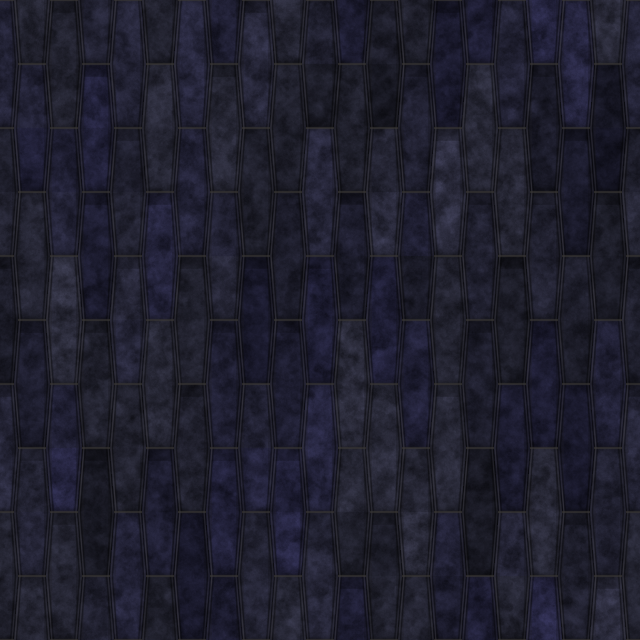
Reproduce this texture procedurally as a Shadertoy shader.

```glsl
float hash(vec2 p) {
    vec3 q = fract(p.xyx * 0.1031);
    q += dot(q, q.yzx + 33.33);
    return fract((q.x + q.y) * q.z);
}

// Soft cellular noise: a blob of random strength around each cell point
float blobs(vec2 p) {
    vec2 cell = floor(p);
    float sum = 0.0, weight = 0.001;
    for (int j = -1; j <= 1; j++)
    for (int i = -1; i <= 1; i++) {
        vec2 c = cell + vec2(i, j);
        vec2 d = c + 0.2 + 0.6 * vec2(hash(c), hash(c + 57.0)) - p;
        float w = exp(-5.0 * dot(d, d));
        sum += w * hash(c + 19.0);
        weight += w;
    }
    return sum / weight - 0.5;
}

// Blobs layered from broad blotches to fine grain
float clouds(vec2 p) {
    float sum = 0.0, amp = 1.0;
    for (int i = 0; i < 5; i++) {
        sum += amp * blobs(p);
        p = mat2(1.7, 1.1, -1.1, 1.7) * p + 31.0;
        amp *= 0.66;
    }
    return sum;
}

// Broad drift of tone over the wall, periodic on the canvas
float drift(vec2 p, float phase) {
    p *= 6.28318;
    return 0.5 + 0.25 * sin(p.x + 2.0 * p.y + phase)
               + 0.25 * sin(2.0 * p.x - p.y + 2.6 * phase + sin(3.0 * p.y));
}

// Half width of a tile: narrow at its ends, wide in the middle
float halfWidth(float y) {
    return 0.5 - 0.078 * (4.0 * abs(fract(y) - 0.5) - 1.0);
}

float ridge(float d, float center, float width) {
    float t = (d - center) / width;
    return exp(-t * t);
}

vec3 glaze(vec2 id, vec2 uv) {
    float tone = 0.55 * hash(id + 3.0) + 0.45 * drift(uv, 1.2);
    float blue = 0.5 * hash(id + 47.0) + 0.55 * drift(uv, 4.1);
    vec3 slate = mix(vec3(0.07, 0.072, 0.105), vec3(0.188, 0.19, 0.255), tone);
    vec3 violet = mix(vec3(0.08, 0.08, 0.14), vec3(0.165, 0.162, 0.285), tone);
    return mix(slate, violet, smoothstep(0.38, 0.8, blue));
}

void mainImage(out vec4 fragColor, in vec2 fragCoord) {
    vec2 uv = fragCoord / iResolution.xy;
    float px = 0.75 / iResolution.y;
    vec2 p = uv * vec2(20.0, 5.0);

    // Interlocking columns, every second one shifted by half a tile
    float column = floor(p.x + 0.5);
    float x = p.x - column;
    if (abs(x) > halfWidth(p.y + 0.5 * mod(column, 2.0))) column += sign(x);
    x = p.x - column;
    float odd = mod(column, 2.0);
    float shifted = p.y + 0.5 * odd;
    float y = fract(shifted);
    vec2 id = vec2(mod(column, 20.0), mod(floor(shifted), 5.0));
    vec2 center = vec2(id.x / 20.0, (id.y + 0.5 - 0.5 * odd) / 5.0);

    float side = (halfWidth(y) - abs(x)) / 20.0;
    float end = min(y, 1.0 - y) / 5.0;

    // Each tile has a glaze, some with a second one on the upper panel
    vec3 color = glaze(id, center);
    float panel = 1.0 - smoothstep(0.365, 0.365 + 20.0 * px, abs(x));
    float upper = smoothstep(0.5 - 5.0 * px, 0.5 + 5.0 * px, y);
    float patched = step(0.55, hash(id + 71.0));
    color = mix(color, glaze(id + 29.0, center), 0.5 * patched * upper);
    float cap = smoothstep(0.9 - 5.0 * px, 0.9 + 5.0 * px, y);
    color *= 1.0 - 0.22 * panel * cap * step(0.6, hash(id + 13.0));

    // Mottled wear
    float mottle = clouds(uv * 44.0 + 40.0 * hash(id + 5.0));
    color *= 1.0 + 0.42 * mottle;
    color += 0.01 * mottle;

    // Slanted wedges beside the flat panel
    float lit = x < 0.0 ? 1.0 : 0.0;
    vec3 wedge = color * 0.82 + vec3(0.022, 0.021, 0.024) * (0.4 + 0.6 * lit);
    color = mix(wedge, color, panel);
    color *= 1.0 - (y < 0.5 ? 0.45 : 0.2) * exp(-end * 170.0);

    // Side joints: faint groove between soft pale lips of uneven strength
    float worn = 0.65 + 0.9 * blobs(vec2(column * 7.0 + lit * 3.0, p.y * 5.0));
    color *= 1.0 - 0.38 * ridge(side, 0.0044, 0.0015);
    color = mix(color, vec3(0.225, 0.22, 0.25), worn * (0.45 + 0.25 * lit) * ridge(side, 0.0022, 0.0012));
    color *= 1.0 - 0.45 * ridge(side, 0.0, 0.0011);

    // End joints: soft warm grey line
    color = mix(color, vec3(0.23, 0.22, 0.21), 0.8 * ridge(end, 0.0, 0.0015));

    fragColor = vec4(color, 1.0);
}
```
